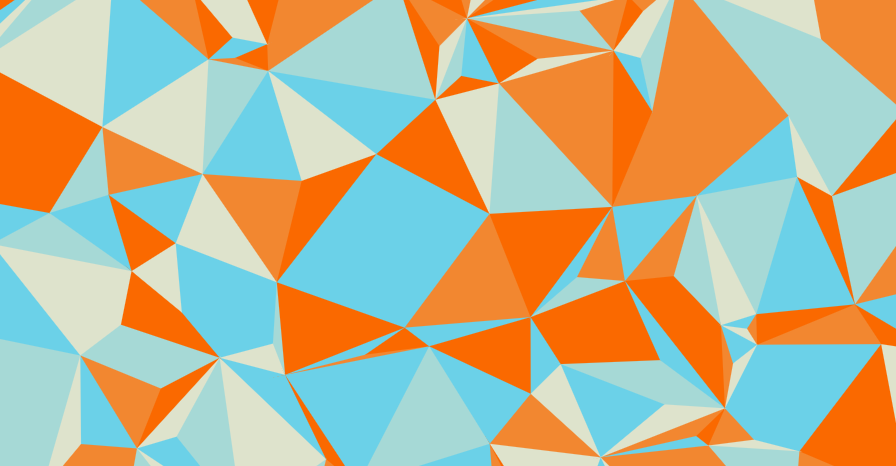
A Shadertoy shader for this background:

```glsl
const float ROWS = 4.9;          // lattice cells per canvas height
const vec2 ORIGIN = vec2(23.3, 41.6);
const vec3 PALETTE[5] = vec3[5](
    vec3(0.98, 0.41, 0.00),      // vivid orange
    vec3(0.95, 0.53, 0.19),      // soft orange
    vec3(0.87, 0.89, 0.80),      // cream
    vec3(0.65, 0.85, 0.84),      // pale teal
    vec3(0.42, 0.82, 0.91));     // sky blue

vec2 hash2(vec2 p) {
    vec3 q = fract(p.xyx * vec3(0.1031, 0.1030, 0.0973));
    q += dot(q, q.yzx + 33.33);
    return fract((q.xx + q.yz) * q.zy);
}

float cross2(vec2 a, vec2 b) { return a.x * b.y - a.y * b.x; }

float cornerSlope(vec2 corner, vec2 p) {
    return dot(hash2(corner + 7.7) * 2.0 - 1.0, p - corner);
}

float gradientNoise(vec2 p) {
    vec2 i = floor(p), f = p - i;
    vec2 u = f * f * f * (f * (f * 6.0 - 15.0) + 10.0);
    return mix(mix(cornerSlope(i, p), cornerSlope(i + vec2(1, 0), p), u.x),
               mix(cornerSlope(i + vec2(0, 1), p), cornerSlope(i + 1.0, p), u.x), u.y);
}

// One jittered vertex per lattice cell
vec2 vertexAt(vec2 cell) { return cell + 0.02 + 0.96 * hash2(cell); }

// Distance to the right of the directed edge a-b
float edgeDistance(vec2 p, vec2 a, vec2 b) {
    return cross2(p - a, b - a) / max(length(b - a), 1e-4);
}

// Premultiplied colour and smooth coverage of a counterclockwise triangle
vec4 facet(vec2 p, vec2 a, vec2 b, vec2 c, int tone, float pixel) {
    float d = max(max(edgeDistance(p, a, b), edgeDistance(p, b, c)), edgeDistance(p, c, a));
    float cover = clamp(0.5 - d / pixel, 0.0, 1.0);
    return vec4(PALETTE[tone % 5], 1.0) * cover;
}

// A triangle, optionally fanned into three around an inner point
vec4 splitFacet(vec2 p, vec2 a, vec2 b, vec2 c, vec2 seed, int tone, bool split, float pixel) {
    if (!split) return facet(p, a, b, c, tone, pixel);
    vec2 r = hash2(seed);
    vec3 w = vec3(0.12 + r, 0.45);
    vec2 m = (a * w.x + b * w.y + c * w.z) / (w.x + w.y + w.z);
    int turn = 1 + int(r.x * 4.0);
    return facet(p, a, b, m, tone, pixel)
         + facet(p, b, c, m, tone + turn, pixel)
         + facet(p, c, a, m, tone + 2 * turn, pixel);
}

// Quad between four vertices, cut along its shorter inner diagonal
vec4 quad(vec2 p, vec2 cell, float pixel) {
    vec2 a = vertexAt(cell), b = vertexAt(cell + vec2(1, 0));
    vec2 c = vertexAt(cell + 1.0), d = vertexAt(cell + vec2(0, 1));
    bool acInside = cross2(b - a, c - a) > 0.0 && cross2(c - a, d - a) > 0.0;
    bool bdInside = cross2(c - b, d - b) > 0.0 && cross2(d - b, a - b) > 0.0;
    bool cutAC = acInside && (!bdInside || distance(a, c) < distance(b, d));

    // Each row cycles through the palette with its own stride and start
    vec2 row = hash2(vec2(cell.y, 71.0));
    vec2 pick = hash2(cell + 131.0);
    int tone = int(cell.x) * (1 + int(row.x * 4.0)) + int(row.y * 5.0);
    int other = tone + 1 + int(pick.x * 4.0);

    // Small facets gather in clusters
    float density = gradientNoise(cell * 0.37) + 0.5 * (pick.y - 0.5);
    bool splitFirst = density > 0.08;
    bool splitSecond = density > 0.2;

    vec2 seed = cell + 211.0;
    if (cutAC) return splitFacet(p, a, b, c, seed, tone, splitFirst, pixel)
                    + splitFacet(p, a, c, d, seed + 0.5, other, splitSecond, pixel);
    return splitFacet(p, a, b, d, seed, tone, splitFirst, pixel)
         + splitFacet(p, b, c, d, seed + 0.5, other, splitSecond, pixel);
}

void mainImage(out vec4 fragColor, in vec2 fragCoord) {
    float pixel = ROWS / iResolution.y;
    vec2 p = fragCoord * pixel + ORIGIN;
    vec2 cell = floor(p);

    // Only four quads can reach into a lattice cell
    vec4 sum = vec4(0.0);
    for (int y = -1; y <= 0; y++)
        for (int x = -1; x <= 0; x++)
            sum += quad(p, cell + vec2(x, y), pixel * 1.1);

    fragColor = vec4(sum.rgb / max(sum.a, 1e-4), 1.0);
}
```
